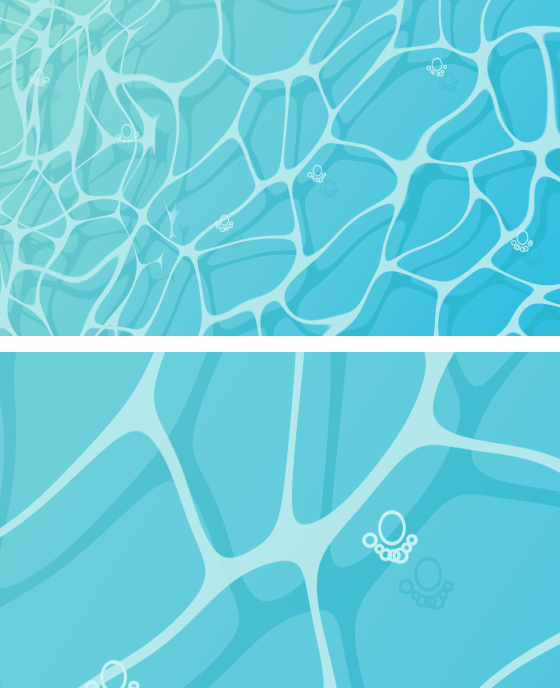
Top, the full canvas; bottom, a detail of the centre.
Give the GLSL for this texture, as a Shadertoy shader.

```glsl
// Stylised pool water: a pale net of light floats over its own soft teal shadow.
// The net is a warped, slanted Voronoi pattern whose cell corners are rounded by
// a smooth minimum; a diagonal gradient and small bubble clusters complete it.

const vec3 SHALLOW = vec3(0.54, 0.85, 0.83);
const vec3 MIDDLE = vec3(0.41, 0.805, 0.86);
const vec3 DEEP = vec3(0.17, 0.74, 0.88);
const vec3 SHADOW_LEFT = vec3(0.40, 0.78, 0.80);
const vec3 SHADOW_RIGHT = vec3(0.16, 0.71, 0.80);
const vec3 LIGHT = vec3(0.72, 0.915, 0.93);
const vec3 FOAM = vec3(0.82, 0.96, 0.97);

const vec2 SHADOW_OFFSET = vec2(0.036, -0.046);
const vec2 CELL_DENSITY = vec2(3.4, 5.7);   // along and across the slant
const float SLANT = 0.92;
const float JITTER = 0.80;
const float LINE_HALF_WIDTH = 0.0046;
const float SHADOW_HALF_WIDTH = 0.0068;
const float CORNER_SHARPNESS = 78.0;
const float WARP = 0.13;
const float WARP_SCALE = 3.3;
const int BUBBLE_CLUSTERS = 6;
const int SMALL_BUBBLES = 7;

vec2 hash2(vec2 p) {
    vec3 h = fract(p.xyx * vec3(0.1031, 0.1030, 0.0973));
    h += dot(h, h.yzx + 33.33);
    return fract((h.xx + h.yz) * h.zy);
}

float gradientDot(vec2 cell, vec2 offset) {
    float angle = 6.2832 * hash2(cell + 57.0).x;
    return dot(vec2(cos(angle), sin(angle)), offset);
}

float gradientNoise(vec2 p) {
    vec2 i = floor(p), f = fract(p);
    vec2 u = f * f * f * (f * (f * 6.0 - 15.0) + 10.0);
    vec2 e = vec2(1.0, 0.0);
    return mix(mix(gradientDot(i, f), gradientDot(i + e, f - e), u.x),
               mix(gradientDot(i + e.yx, f - e.yx), gradientDot(i + 1.0, f - 1.0), u.x), u.y);
}

// Bends straight borders into S-curves; cells grow towards the right.
vec2 bend(vec2 p) {
    vec2 s = p * WARP_SCALE;
    vec2 sway = vec2(gradientNoise(s + 11.3), gradientNoise(s + 41.7));
    return vec2(p.x * (1.22 - 0.14 * p.x), p.y) + WARP * sway;
}

vec2 sitePoint(vec2 cell, float seed) {
    return cell + 0.5 + JITTER * (hash2(cell + seed) - 0.5);
}

// Rounded distance to the nearest cell border, in canvas heights.
float netDistance(vec2 p, float slant, float seed) {
    float c = cos(slant), s = sin(slant);
    mat2 toGrid = mat2(CELL_DENSITY.x * c, -CELL_DENSITY.y * s,
                       CELL_DENSITY.x * s, CELL_DENSITY.y * c);
    vec2 q = toGrid * bend(p);
    vec2 home = floor(q), nearest = home, toNearest = vec2(9.0);
    for (int y = -1; y <= 1; y++)
    for (int x = -1; x <= 1; x++) {
        vec2 cell = home + vec2(x, y);
        vec2 r = sitePoint(cell, seed) - q;
        if (dot(r, r) < dot(toNearest, toNearest)) { toNearest = r; nearest = cell; }
    }
    float sum = 0.0;
    for (int y = -2; y <= 2; y++)
    for (int x = -2; x <= 2; x++) {
        if (x == 0 && y == 0) continue;
        vec2 r = sitePoint(nearest + vec2(x, y), seed) - q;
        vec2 normal = normalize(r - toNearest);
        float border = dot(0.5 * (r + toNearest), normal) / length(normal * toGrid);
        sum += exp(-CORNER_SHARPNESS * border);
    }
    return -log(sum) / CORNER_SHARPNESS;
}

float fill(float d, float softness) {
    return 1.0 - smoothstep(-softness, softness, d);
}

// The main net, crossed on the left by a second one whose lines taper away.
float net(vec2 p, float halfWidth, float softness) {
    float fade = smoothstep(0.3, 0.6, p.x);
    float main = fill(netDistance(p, SLANT, 3.0) - halfWidth, softness);
    float taper = halfWidth * mix(0.6, -0.8, fade);
    float second = fill(netDistance(p, SLANT + 0.45, 71.0) - taper, softness);
    return max(main, second * (1.0 - smoothstep(0.7, 1.0, fade)));
}

// Clusters: one larger oval ring with small rings beneath it.
float bubbleDistance(vec2 p, float aspect) {
    float d = 1.0;
    for (int i = 0; i < BUBBLE_CLUSTERS; i++) {
        vec2 rnd = hash2(vec2(i, 19));
        float column = (float(i) + 0.25 + 0.5 * rnd.x) / float(BUBBLE_CLUSTERS);
        vec2 q = p - vec2(aspect * column, 0.12 + 0.76 * rnd.y);
        float radius = 0.013 + 0.008 * hash2(vec2(i, 43)).x;
        d = min(d, abs(length(q * vec2(1.15, 0.9)) - radius));
        for (int j = 0; j < SMALL_BUBBLES; j++) {
            vec2 h = hash2(vec2(i * 17 + j, 83));
            float angle = 3.4 + 0.4 * float(j) + 0.3 * h.x;
            float size = 0.003 + 0.004 * h.y;
            vec2 centre = (radius + size + 0.004) * vec2(cos(angle), 1.2 * sin(angle));
            d = min(d, abs(length(q - centre) - size));
        }
    }
    return d;
}

void mainImage(out vec4 fragColor, in vec2 fragCoord) {
    vec2 p = fragCoord / iResolution.y;
    float aspect = iResolution.x / iResolution.y;
    float pixel = 0.8 / iResolution.y;

    // Water, from the shallow upper left to the deep lower right
    float depth = 0.72 * p.x / aspect + 0.28 * (1.0 - p.y);
    vec3 color = mix(SHALLOW, MIDDLE, smoothstep(0.0, 0.5, depth));
    color = mix(color, DEEP, smoothstep(0.38, 1.08, depth));

    // Shadows on the pool floor
    vec3 shadowColor = mix(SHADOW_LEFT, SHADOW_RIGHT, smoothstep(0.1, 0.8, depth));
    vec2 floorPoint = p - SHADOW_OFFSET;
    float shade = net(floorPoint, SHADOW_HALF_WIDTH, pixel);
    shade = max(shade, 0.7 * fill(bubbleDistance(floorPoint, aspect) - 0.0017, pixel));
    color = mix(color, shadowColor, 0.78 * shade);

    // Light net and bubbles on the surface
    color = mix(color, LIGHT, 0.94 * net(p, LINE_HALF_WIDTH, pixel));
    color = mix(color, FOAM, 0.9 * fill(bubbleDistance(p, aspect) - 0.0017, pixel));
    fragColor = vec4(color, 1.0);
}
```
